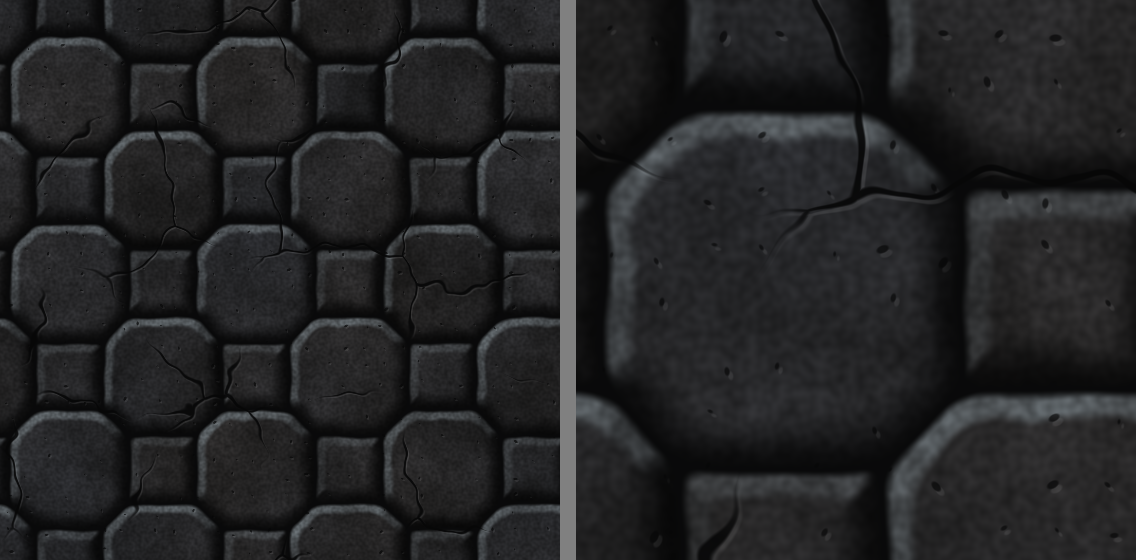
Left: the whole. Right: its middle third, enlarged.
Give the GLSL for this pattern, as a WebGL 2 fragment shader.

```glsl
#version 300 es
precision highp float;
// Dark stone paving of bevelled octagons and small squares, cracked and pitted.

#define CELLS 6.0                    // lattice cells per side, an octagon in every other one
#define GRID_SHIFT vec2(0.74, -0.03) // lattice origin, in cells
#define SQUARE_HALF 0.36             // half side of a small square, in cells
#define JOINT_WIDTH 0.042
#define RIM_WIDTH 0.105
#define SHADOW_WIDTH 0.22
#define CRACK_CELLS 4.0
#define CRACK_WIDTH 0.0024
#define PIT_CELLS 30.0
#define PIT_CHANCE 0.5
#define TO_LIGHT vec2(-0.447, 0.894)

uniform vec2 u_resolution;
out vec4 fragColor;

const vec3 JOINT_COLOR = vec3(0.035, 0.036, 0.038);
const vec3 FACE_DARK = vec3(0.105, 0.104, 0.105);
const vec3 FACE_LIGHT = vec3(0.195, 0.195, 0.205);
const vec3 RIM_COLOR = vec3(0.36, 0.385, 0.40);

vec2 hash2(vec2 p) {
    vec3 a = fract(p.xyx * vec3(0.1031, 0.1030, 0.0973));
    a += dot(a, a.yzx + 33.33);
    return fract((a.xx + a.yz) * a.zy);
}

float cornerSlope(vec2 corner, vec2 offset, float period) {
    float angle = 6.2832 * hash2(mod(corner, period) + period).x;
    return dot(vec2(cos(angle), sin(angle)), offset);
}

// Gradient noise over the unit canvas, with the given number of cells per side
float noise(vec2 uv, float period) {
    vec2 p = uv * period, i = floor(p), f = p - i;
    vec2 w = f * f * f * (f * (f * 6.0 - 15.0) + 10.0);
    vec2 e = vec2(1.0, 0.0);
    float low = mix(cornerSlope(i, f, period), cornerSlope(i + e.xy, f - e.xy, period), w.x);
    float high = mix(cornerSlope(i + e.yx, f - e.yx, period), cornerSlope(i + e.xx, f - e.xx, period), w.x);
    return mix(low, high, w.y);
}

float smoothMin(float a, float b) {
    float h = max(0.07 - abs(a - b), 0.0) / 0.07;
    return min(a, b) - h * h * 0.0175;
}

// Distance inward from the outline of a tile centred at zero
float inset(vec2 q, bool isSquare) {
    vec2 a = (isSquare ? SQUARE_HALF : 1.0 - SQUARE_HALF) - abs(q);
    float d = smoothMin(a.x, a.y);
    return isSquare ? d : smoothMin(d, (1.0 - abs(q.x) - abs(q.y)) * 0.7071);
}

vec2 seedPoint(vec2 cell) {
    return cell + 0.1 + 0.8 * hash2(mod(cell, CRACK_CELLS) + 17.0);
}

// Warped Voronoi borders, tapering away where the mask is low
float crack(vec2 uv) {
    vec2 bend = vec2(noise(uv, 7.0), noise(uv + 0.37, 7.0)) * 0.055;
    vec2 jag = vec2(noise(uv, 29.0), noise(uv + 0.61, 29.0)) * 0.017;
    vec2 p = (uv + bend + jag) * CRACK_CELLS, base = floor(p), nearest = vec2(9.0);
    for (int k = 0; k < 9; k++) {
        vec2 r = seedPoint(base + vec2(k % 3 - 1, k / 3 - 1)) - p;
        if (dot(r, r) < dot(nearest, nearest)) nearest = r;
    }
    float border = 9.0;
    for (int k = 0; k < 25; k++) {
        vec2 r = seedPoint(base + vec2(k % 5 - 2, k / 5 - 2)) - p;
        vec2 gap = r - nearest;
        if (dot(gap, gap) > 0.0001) border = min(border, dot(0.5 * (r + nearest), normalize(gap)));
    }
    float mask = smoothstep(-0.16, 0.08, noise(uv + 0.13, 5.0));
    float width = CRACK_WIDTH * mask * (1.0 + 0.8 * noise(uv, 23.0));
    float soft = 0.0008 + 0.5 / u_resolution.y;
    return mask * (1.0 - smoothstep(width - soft, width + soft, border / CRACK_CELLS));
}

// One small slanted pit in some cells of a fine grid
float pit(vec2 uv) {
    vec2 cell = floor(uv * PIT_CELLS), rnd = hash2(cell + 51.0), shape = hash2(cell + 93.0);
    vec2 q = fract(uv * PIT_CELLS) - 0.3 - 0.4 * rnd;
    float angle = 3.1416 * shape.x, radius = mix(0.04, 0.12, shape.y * shape.y);
    q = mat2(cos(angle), sin(angle), -sin(angle), cos(angle)) * q * vec2(1.0, 1.7);
    float present = step(hash2(cell + 7.0).x, PIT_CHANCE);
    return present * 0.75 * (1.0 - smoothstep(radius - 0.03, radius + 0.03, length(q)));
}

float dent(vec2 uv) { return max(crack(uv), pit(uv)); }

void main() {
    vec2 uv = gl_FragCoord.xy / u_resolution.y;

    // Tile under this point: a square, or the octagon beside it
    vec2 wobble = vec2(noise(uv, 24.0), noise(uv + 0.5, 24.0)) * 0.022;
    vec2 p = uv * CELLS - GRID_SHIFT + wobble;
    vec2 id = round(p), q = p - id, a = abs(q);
    bool isSquare = mod(id.x + id.y, 2.0) < 0.5;
    if (isSquare && max(a.x, a.y) > SQUARE_HALF) {
        id += a.x > a.y ? vec2(sign(q.x), 0.0) : vec2(0.0, sign(q.y));
        q = p - id;
        isSquare = false;
    }

    // Edge distance and how far its bevel faces the light
    float d = inset(q, isSquare);
    vec2 e = vec2(0.01, 0.0);
    vec2 slope = vec2(inset(q + e.xy, isSquare) - inset(q - e.xy, isSquare),
                      inset(q + e.yx, isSquare) - inset(q - e.yx, isSquare)) / 0.02;
    float lit = smoothstep(-0.15, 0.65, dot(-slope, TO_LIGHT));

    // Mottled, grainy face
    vec2 tileRnd = hash2(mod(id, CELLS) + 31.0);
    float mottle = noise(uv, 9.0) + 0.6 * noise(uv, 21.0) + 0.4 * noise(uv, 60.0);
    float grain = noise(uv, 170.0) + 0.6 * noise(uv, 90.0);
    vec3 color = mix(FACE_DARK, FACE_LIGHT, clamp(0.45 + 0.55 * mottle + 0.4 * (tileRnd.x - 0.5), 0.0, 1.0));
    color *= 1.0 + vec3(-0.04, 0.0, 0.05) * (tileRnd.y - 0.5 + noise(uv, 4.0));

    // Bright worn rim, shaded far side, dark joint
    float worn = d + 0.02 * noise(uv, 45.0);
    float rim = 1.0 - smoothstep(RIM_WIDTH - 0.03, RIM_WIDTH + 0.025, worn);
    color = mix(color, RIM_COLOR, rim * lit * (isSquare ? 0.42 : 0.82) * (0.9 + 0.5 * mottle));
    color *= 1.0 - 0.72 * (1.0 - lit) * (1.0 - smoothstep(0.02, SHADOW_WIDTH, worn));
    color *= 1.0 + 0.28 * grain;
    color = mix(JOINT_COLOR, color, smoothstep(0.0, JOINT_WIDTH, d));

    // Cracks and pits, with a lit lip on the side away from the light
    float depth = dent(uv), lip = dent(uv + vec2(-0.0022, 0.0026));
    color += 0.085 * lip * (1.0 - depth) * smoothstep(0.0, 0.08, d);
    color = mix(color, JOINT_COLOR * 0.7, 0.9 * depth);
    fragColor = vec4(color, 1.0);
}
```
